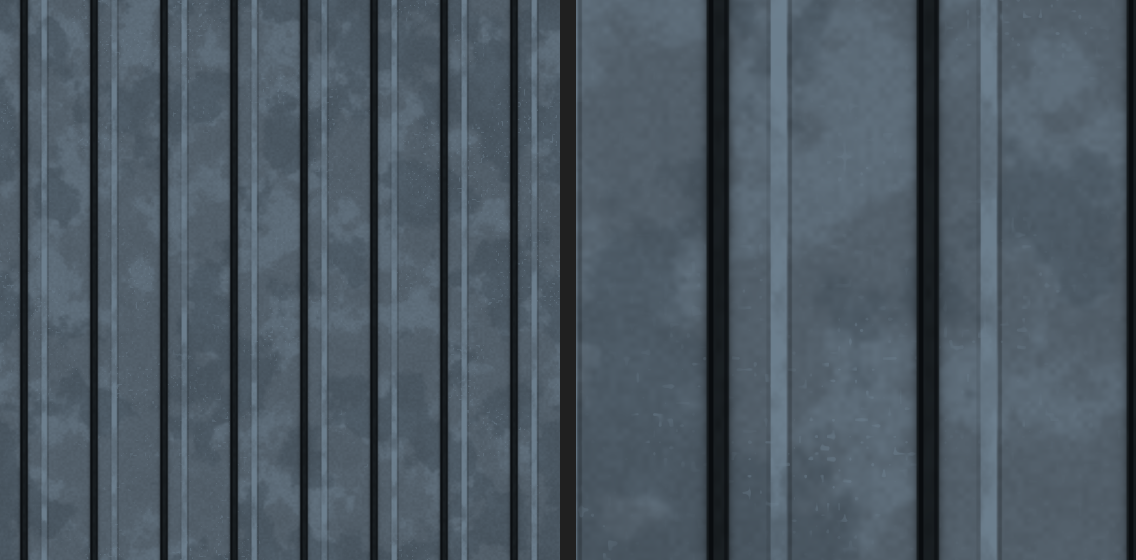
Left: the whole. Right: its middle third, enlarged.
Give the GLSL for this texture, as a WebGL 1 fragment shader.

```glsl
precision highp float;
uniform vec2 u_resolution;

const float PANELS = 8.0;
const float GROOVE_X = 0.342;
const float RIDGE_X = 0.632;
const vec3 STEEL = vec3(0.325, 0.375, 0.418);
const vec3 STEEL_DARK = vec3(0.275, 0.325, 0.367);
const vec3 STEEL_LIGHT = vec3(0.365, 0.425, 0.475);
const vec3 RIDGE = vec3(0.430, 0.505, 0.565);
const vec3 GROOVE = vec3(0.092, 0.112, 0.125);
const vec3 GROOVE_EDGE = vec3(0.035, 0.047, 0.060);

float hash(vec2 p, float seed) {
  vec3 q = fract(vec3(p.xyx + seed) * vec3(0.1031, 0.1030, 0.0973));
  q += dot(q, q.yzx + 33.33);
  return fract((q.x + q.y) * q.z);
}

// Value noise that wraps after a whole number of cells
float noise(vec2 uv, vec2 cells, float seed) {
  vec2 p = uv * cells;
  vec2 i = floor(p);
  vec2 f = fract(p);
  f = f * f * (3.0 - 2.0 * f);
  vec2 a = mod(i, cells);
  vec2 b = mod(i + 1.0, cells);
  return mix(mix(hash(a, seed), hash(vec2(b.x, a.y), seed), f.x),
             mix(hash(vec2(a.x, b.y), seed), hash(b, seed), f.x), f.y);
}

float fbm(vec2 uv, vec2 cells, float seed) {
  float sum = 0.0;
  float weight = 0.5;
  for (int k = 0; k < 5; k++) {
    sum += weight * noise(uv, cells, seed + float(k) * 17.0);
    cells *= 2.0;
    weight *= 0.58;
  }
  return sum / 1.112;
}

// Antialiased bar around a distance of zero
float bar(float d, float halfWidth, float blur) {
  return 1.0 - smoothstep(halfWidth - blur, halfWidth + blur, abs(d));
}

// Mottled, worn sheet metal
vec3 weatheredSteel(vec2 uv) {
  float blotch = fbm(uv, vec2(16.0), 3.0);
  float stain = fbm(uv, vec2(11.0), 61.0);
  float grain = noise(uv, vec2(256.0), 9.0) - 0.5;
  vec3 color = mix(STEEL, STEEL_LIGHT, 0.75 * smoothstep(0.50, 0.64, blotch));
  color = mix(color, STEEL_DARK, 0.75 * smoothstep(0.50, 0.62, stain));
  return color * (1.0 + 0.07 * grain + 0.12 * (blotch - 0.5));
}

// Tiny pale scuffs gathered in loose clusters
float scuffs(vec2 uv) {
  float cluster = smoothstep(0.48, 0.70, fbm(uv, vec2(12.0), 131.0));
  float speck = smoothstep(0.80, 0.94, noise(uv, vec2(300.0), 47.0));
  return speck * (0.12 + 0.88 * cluster);
}

void main() {
  vec2 uv = gl_FragCoord.xy / u_resolution;
  float x = fract(uv.x * PANELS);
  float aa = PANELS / u_resolution.x;
  float groove = x - GROOVE_X;
  float ridge = x - RIDGE_X;

  vec3 color = weatheredSteel(uv);

  // Raised ridge with uneven wear and a thin shaded side
  float wear = fbm(uv, vec2(32.0, 24.0), 83.0);
  float shine = 0.62 + 0.55 * smoothstep(0.35, 0.65, wear) - 0.25;
  color = mix(color, RIDGE, shine * bar(ridge, 0.038, aa));
  color *= 1.0 - 0.20 * bar(ridge - 0.054, 0.009, aa);
  color *= 1.0 - 0.07 * bar(ridge + 0.050, 0.009, aa);
  color = mix(color, RIDGE, 0.45 * scuffs(uv));

  // Soft shadow beside the groove, then its dark lips and floor
  float beside = max(abs(groove) - 0.045, 0.0);
  color *= 1.0 - 0.50 * exp(-beside * 55.0);
  float floorGrain = 0.9 + 0.2 * noise(uv, vec2(256.0, 128.0), 29.0);
  color = mix(color, GROOVE * floorGrain, bar(groove, 0.053, aa));
  float lip = bar(groove + 0.032, 0.011, aa) + 0.6 * bar(groove - 0.038, 0.008, aa);
  color = mix(color, GROOVE_EDGE, min(lip, 1.0));

  gl_FragColor = vec4(color, 1.0);
}
```
